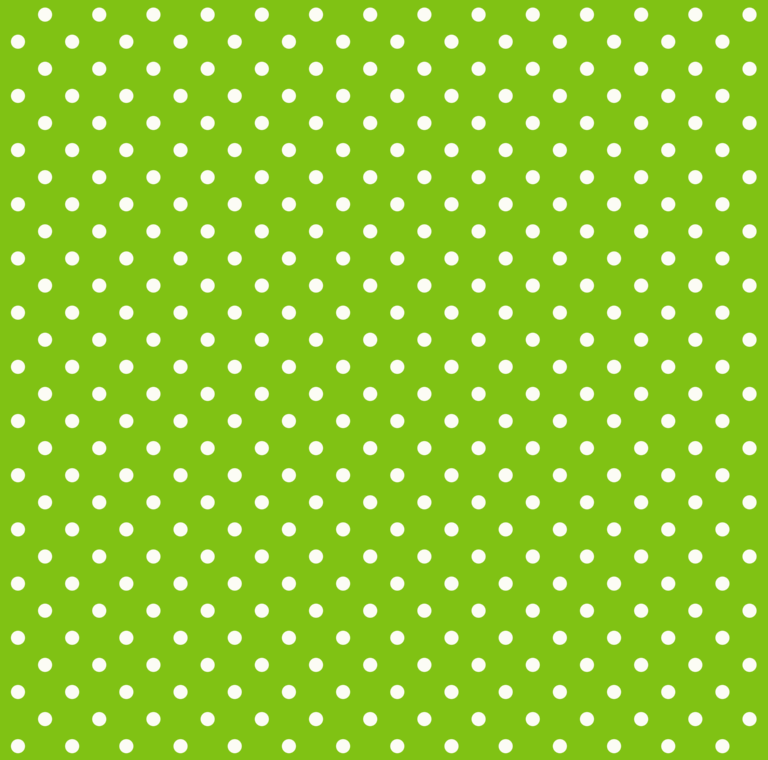
A Shadertoy shader for this pattern:

```glsl
// Distance to the nearest dot centre on a square grid, in cells
float gridDistance(vec2 cell) {
    return length(fract(cell + 0.5) - 0.5);
}

void mainImage(out vec4 fragColor, in vec2 fragCoord) {
    vec2 uv = fragCoord / iResolution.x;
    float period = 0.07056;

    // Two square grids, offset by half a cell, form the staggered rows
    vec2 cell = (uv - vec2(0.0234, 0.0180)) / period;
    float centreDistance = min(gridDistance(cell), gridDistance(cell - 0.5));

    // Round dots with an edge about two pixels wide
    float edge = 0.9 / (iResolution.x * period);
    float dotMask = 1.0 - smoothstep(-edge, edge, centreDistance - 0.130);

    vec3 limeGreen = vec3(0.50, 0.76, 0.08);
    vec3 creamWhite = vec3(0.99, 0.99, 0.96);
    fragColor = vec4(mix(limeGreen, creamWhite, dotMask), 1.0);
}
```
